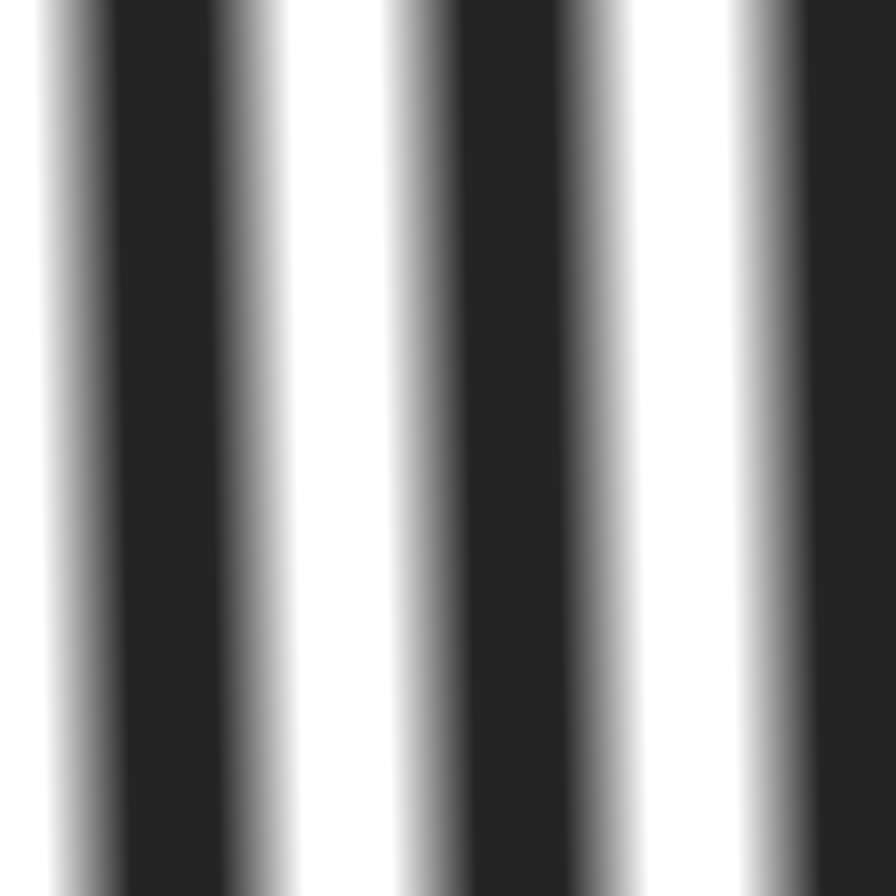
Give the GLSL for this pattern, as a Shadertoy shader.

```glsl
// Slightly slanted vertical bars, dark and white, joined by soft linear gradients.

const float PERIOD = 0.3855;      // bar spacing, in canvas widths
const float DARK_CENTER = 0.5736; // middle of one dark bar at half height
const float SLANT = -0.0152;      // sideways shift per canvas height
const float DARK_WIDTH = 0.257;   // flat dark part, as a share of the period
const float RAMP_WIDTH = 0.243;   // each gradient, as a share of the period
const vec3 DARK = vec3(0.141);
const vec3 LIGHT = vec3(1.0);

// Distance to the nearest dark bar's centre line, in periods (0 to 0.5)
float barDistance(vec2 uv) {
    float x = uv.x - DARK_CENTER - SLANT * (uv.y - 0.5);
    return abs(fract(x / PERIOD + 0.5) - 0.5);
}

void mainImage(out vec4 fragColor, in vec2 fragCoord) {
    vec2 uv = fragCoord / iResolution.xy;

    // Flat dark core, linear ramp, flat white gap
    float ramp = (barDistance(uv) - 0.5 * DARK_WIDTH) / RAMP_WIDTH;
    fragColor = vec4(mix(DARK, LIGHT, clamp(ramp, 0.0, 1.0)), 1.0);
}
```
